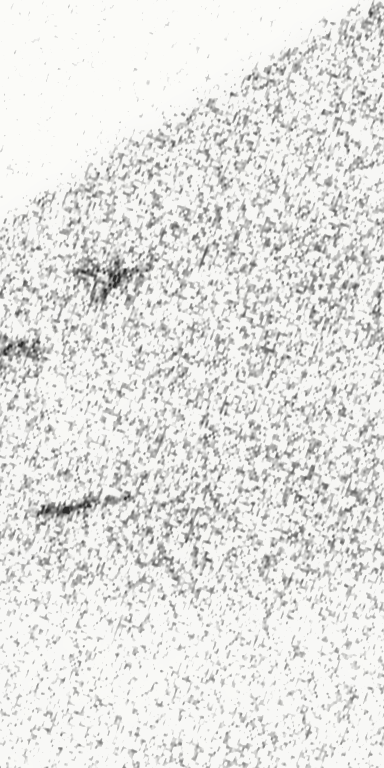
Give the GLSL for this texture, as a WebGL 1 fragment shader.

```glsl
precision highp float;
// Soft graphite rubbing on white paper: a slanting shaded mass with dark smudges.
// A smooth tone field sets how deeply the pencil bites into a fine paper grain,
// so each speck darkens gradually where the tone rises above the paper tooth.

uniform vec2 u_resolution;

const vec3 PAPER = vec3(0.985, 0.985, 0.976);
const vec3 GRAPHITE = vec3(0.13, 0.13, 0.128);
const vec2 GRAIN_FREQ = vec2(166.0, 118.0);  // specks per canvas width
const float GRAIN_TILT = 0.35;               // radians
const float GRAIN_GAIN = 6.9;                // spread of the tooth heights
const float BITE_MIN = -2.3;                 // bite at tone 0
const float BITE_MAX = 1.6;                  // bite at tone 1
const float DEPTH = 0.215;                   // ink per unit of bite
const float HAZE = 0.03;                     // faint smear between specks
const float EDGE_START = 1.425;              // outline height at the left side
const float EDGE_SLOPE = 0.60;
const float BODY_TONE = 0.655;
const float FOOT_TONE = 0.46;
const float STRAY_TONE = 0.09;

float hash(vec2 cell) {
  vec3 q = fract(vec3(cell.xyx) * vec3(0.1031, 0.1030, 0.0973));
  q += dot(q, q.yzx + 33.33);
  return fract((q.x + q.y) * q.z);
}

float valueNoise(vec2 p) {
  vec2 cell = floor(p);
  vec2 f = fract(p);
  f = f * f * (3.0 - 2.0 * f);
  float low = mix(hash(cell), hash(cell + vec2(1.0, 0.0)), f.x);
  float high = mix(hash(cell + vec2(0.0, 1.0)), hash(cell + vec2(1.0)), f.x);
  return mix(low, high, f.y);
}

// Centred cloud noise, about -0.5 to 0.5.
float clouds(vec2 p) {
  float sum = 0.0;
  float weight = 0.5;
  for (int i = 0; i < 4; i++) {
    sum += weight * (valueNoise(p) - 0.5);
    p = mat2(1.6, 1.2, -1.2, 1.6) * p + 17.3;
    weight *= 0.6;
  }
  return sum;
}

vec2 rotate(vec2 p, float angle) {
  float c = cos(angle);
  float s = sin(angle);
  return vec2(c * p.x - s * p.y, s * p.x + c * p.y);
}

// Paper tooth: fine specks, slightly long and leaning, over a coarser layer.
float tooth(vec2 p) {
  vec2 q = rotate(p, GRAIN_TILT) * GRAIN_FREQ;
  return 0.62 * valueNoise(q + 40.0) + 0.38 * valueNoise(rotate(q, 0.6) * 0.53 + 90.0);
}

// Soft stroke from a to b, fading out at distance w.
float stroke(vec2 p, vec2 a, vec2 b, float w) {
  vec2 ab = b - a;
  float t = clamp(dot(p - a, ab) / dot(ab, ab), 0.0, 1.0);
  return 1.0 - smoothstep(0.0, w, length(p - a - ab * t));
}

float glow(vec2 p, vec2 centre, vec2 radius) {
  vec2 d = (p - centre) / radius;
  return exp(-dot(d, d));
}

// Dark rubbed marks on the left side.
float smudges(vec2 p) {
  vec2 q = p + 0.035 * vec2(clouds(p * 19.0), clouds(p * 19.0 + 50.0));
  float star = 0.48 * stroke(q, vec2(0.25, 1.22), vec2(0.40, 1.335), 0.028);
  star += 0.34 * stroke(q, vec2(0.22, 1.30), vec2(0.32, 1.265), 0.050);
  star += 0.17 * glow(q, vec2(0.28, 1.27), vec2(0.08, 0.07));
  float wedge = 0.46 * stroke(q, vec2(-0.03, 1.10), vec2(0.09, 1.095), 0.055);
  wedge += 0.25 * stroke(q, vec2(-0.02, 1.03), vec2(0.05, 1.08), 0.045);
  float bar = 0.40 * stroke(q, vec2(0.09, 0.664), vec2(0.33, 0.706), 0.026);
  bar += 0.28 * stroke(q, vec2(0.13, 0.665), vec2(0.22, 0.685), 0.042);
  bar += 0.16 * stroke(q, vec2(0.165, 0.67), vec2(0.155, 0.54), 0.040);
  return star + wedge + bar;
}

float toneAt(vec2 p) {
  float broad = clouds(p * 4.5 + 7.0);
  float patchy = clouds(p * 15.0 + 31.0);

  // Shaded mass, paler toward the foot and in the hollows on the left.
  float tone = mix(FOOT_TONE, BODY_TONE, smoothstep(0.34, 0.62, p.y));
  tone += 0.14 * broad + 0.20 * patchy;
  tone -= 0.13 * glow(p, vec2(0.20, 0.92), vec2(0.20, 0.13));
  tone -= 0.10 * glow(p, vec2(0.12, 1.38), vec2(0.15, 0.10));
  tone += 0.08 * glow(p, vec2(0.47, 0.62), vec2(0.17, 0.17));

  // Slanting outline with a darker, broken rim.
  float inside = EDGE_START + EDGE_SLOPE * p.x - p.y + 0.05 * clouds(p * 9.0);
  float rim = (inside - 0.035) / 0.035;
  tone += (0.11 + 0.25 * patchy) * exp(-rim * rim);
  tone = mix(STRAY_TONE, tone, smoothstep(-0.055, 0.035, inside));
  return tone + smudges(p);
}

void main() {
  vec2 p = gl_FragCoord.xy / u_resolution.x;
  float tone = toneAt(p);
  float bite = (tooth(p) - 0.5) * GRAIN_GAIN + mix(BITE_MIN, BITE_MAX, tone);
  float ink = DEPTH * max(bite, 0.0) + HAZE * clamp(tone, 0.0, 1.0);
  gl_FragColor = vec4(mix(PAPER, GRAPHITE, clamp(ink, 0.0, 0.95)), 1.0);
}
```
